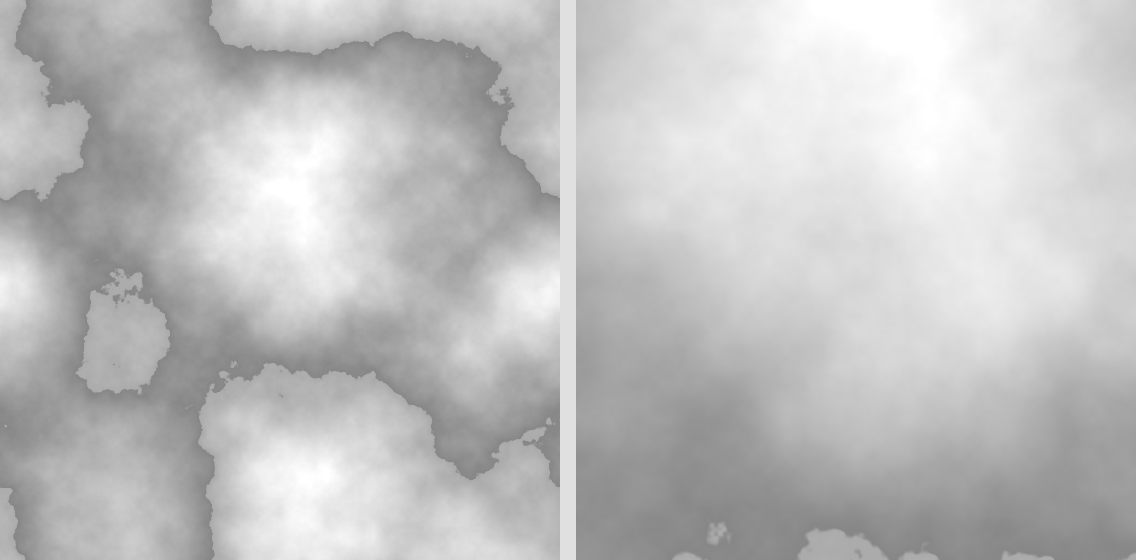
Left: the whole. Right: its middle third, enlarged.
This texture is drawn by a three.js fragment shader. Its source:

```glsl
// Grey plasma clouds folded at a threshold, leaving pale ragged islands with dark rims; tiles.
#define OCTAVES 7
#define BASE_CELLS 6.0
#define NOISE_HEIGHT 0.28
#define NOISE_GAIN 0.55
#define SEA_LEVEL -0.11
#define RIM_GREY 0.525
#define SHORE_GREY 0.665
#define CLOUD_SLOPE 0.76
#define ISLAND_SLOPE 0.75
#define EDGE_SOFTNESS 0.005

varying vec2 vUv;

float hash(vec2 cell, float seed) {
  vec3 q = fract(vec3(cell.xyx + seed * 17.0) * vec3(0.1031, 0.1030, 0.0973));
  q += dot(q, q.yzx + 33.33);
  return fract((q.x + q.y) * q.z);
}

// Value noise from -0.5 to 0.5 that wraps after a whole number of cells
float wrappedNoise(vec2 p, float cells, float seed) {
  vec2 i = floor(p);
  vec2 f = p - i;
  f = f * f * (3.0 - 2.0 * f);
  vec2 a = mod(i, cells);
  vec2 b = mod(i + 1.0, cells);
  float low = mix(hash(a, seed), hash(vec2(b.x, a.y), seed), f.x);
  float high = mix(hash(vec2(a.x, b.y), seed), hash(b, seed), f.x);
  return mix(low, high, f.y) - 0.5;
}

float cloudDetail(vec2 uv) {
  float sum = 0.0;
  float height = NOISE_HEIGHT;
  float cells = BASE_CELLS;
  for (int i = 0; i < OCTAVES; i++) {
    sum += height * wrappedNoise(uv * cells, cells, float(i) + 1.0);
    height *= NOISE_GAIN;
    cells *= 2.0;
  }
  return sum;
}

// Plane wave with whole repeats across and up
float wave(vec2 uv, vec2 repeats, float phase) {
  return cos(6.28319 * (dot(uv, repeats) + phase));
}

// Broad swells that set where the islands and bright clouds lie
float swell(vec2 uv) {
  float h = 0.19 * wave(uv, vec2(0.0, 1.0), -0.067);
  h += 0.19 * wave(uv, vec2(1.0, 1.0), 0.264);
  h += 0.084 * wave(uv, vec2(1.0, -1.0), -0.43);
  h += 0.082 * wave(uv, vec2(1.0, -2.0), 0.466);
  h += 0.056 * (wave(uv, vec2(2.0, 1.0), 0.0) + wave(uv, vec2(2.0, -1.0), 0.0));
  return h;
}

void main() {
  float height = SEA_LEVEL + swell(vUv) + cloudDetail(vUv);

  // Both sides brighten away from the threshold, from different greys
  float cloud = RIM_GREY + CLOUD_SLOPE * max(-height, 0.0);
  float island = SHORE_GREY + ISLAND_SLOPE * max(height, 0.0);
  float inside = smoothstep(-EDGE_SOFTNESS, EDGE_SOFTNESS, height);

  float grey = min(mix(cloud, island, inside), 1.0);
  gl_FragColor = vec4(vec3(grey), 1.0);
}
```
